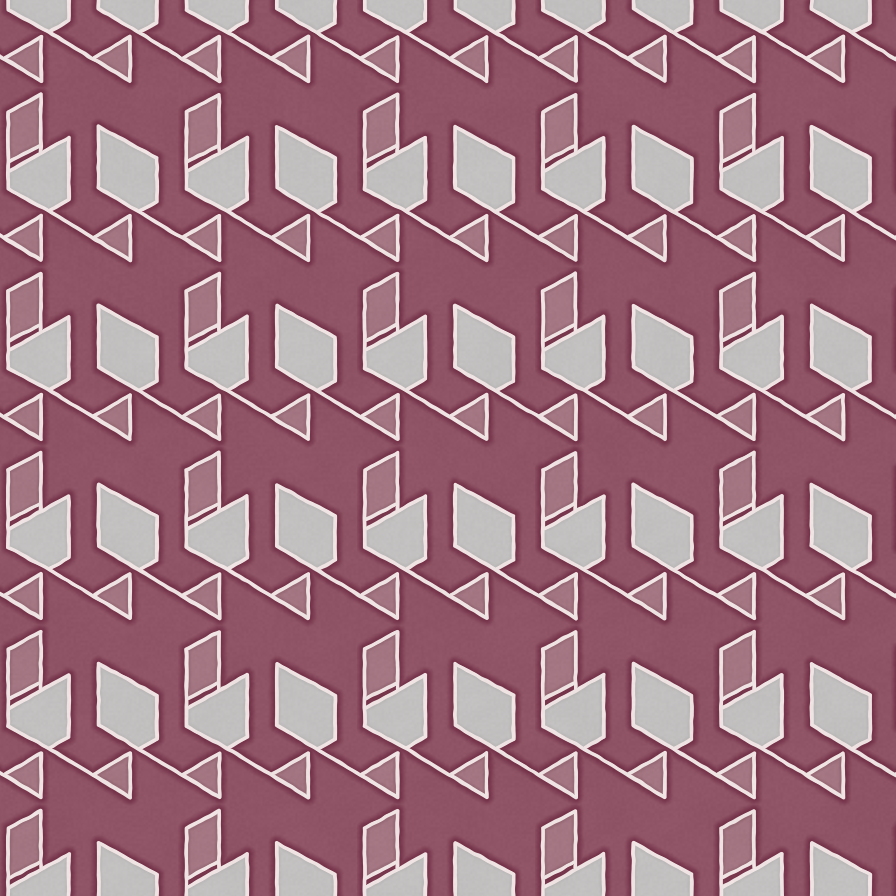
Write a WebGL 1 fragment shader that draws this pattern.

```glsl
precision highp float;

// Staggered geometric tiling on plum: grey pentagons, a pink flag and pink
// pennants on slanted stems, all outlined in pale ink with a soft dark halo.
// Signed polygon distances are merged over neighbouring cells of a 5 x 5 repeat.

uniform vec2 u_resolution;

const vec2 PERIOD = vec2(152.8, 153.5); // the canvas is 768 units wide

float hash(vec2 p) {
  return fract(sin(dot(p, vec2(127.1, 311.7))) * 4375.85);
}

float noise(vec2 p) {
  vec2 i = floor(p), f = fract(p);
  f = f * f * (3.0 - 2.0 * f);
  return mix(mix(hash(i), hash(i + vec2(1, 0)), f.x),
             mix(hash(i + vec2(0, 1)), hash(i + vec2(1, 1)), f.x), f.y);
}

float segment(vec2 p, vec2 a, vec2 b) {
  vec2 e = b - a, w = p - a;
  return length(w - e * clamp(dot(w, e) / max(dot(e, e), 1e-5), 0.0, 1.0));
}

// Accumulates one polygon edge: s.x is the distance, s.y the inside sign.
void addEdge(vec2 p, vec2 a, vec2 b, inout vec2 s) {
  vec2 e = b - a, w = p - a;
  s.x = min(s.x, segment(p, a, b));
  bvec3 c = bvec3(p.y >= a.y, p.y < b.y, e.x * w.y > e.y * w.x);
  if (all(c) || all(not(c))) s.y = -s.y;
}

// Repeated corners give quads and triangles.
float polygon(vec2 p, vec2 a, vec2 b, vec2 c, vec2 d, vec2 e) {
  vec2 s = vec2(1e4, 1.0);
  addEdge(p, a, b, s);
  addEdge(p, b, c, s);
  addEdge(p, c, d, s);
  addEdge(p, d, e, s);
  addEdge(p, e, a, s);
  return s.x * s.y;
}

// Triangle at the end of a stem; tip is its lower right corner.
float pennant(vec2 p, vec2 tip) {
  vec2 left = tip - vec2(31.5, 19.5);
  return polygon(p, tip, left, tip - vec2(0, 38), tip, tip);
}

// Distances of one motif: x grey fill, y pink fill, z ink lines.
vec3 motif(vec2 p) {
  float grey = min(
    polygon(p, vec2(7, 147), vec2(59, 118), vec2(59, 171), vec2(42, 181), vec2(7, 162)),
    polygon(p, vec2(84.5, 108.5), vec2(134.5, 135.5), vec2(134.5, 173),
            vec2(119, 181.5), vec2(84.5, 161)));
  float flag = polygon(p, vec2(7, 96), vec2(35, 81), vec2(35, 124.5), vec2(7, 139), vec2(7, 139));
  float pink = min(flag, min(pennant(p, vec2(111.5, 223)), pennant(p, vec2(188, 223))));

  float stems = min(segment(p, vec2(42, 181), vec2(111.5, 223)),
                    segment(p, vec2(119, 181.5), vec2(188, 223)));
  float posts = min(segment(p, vec2(7, 138), vec2(7, 147)),
                    segment(p, vec2(35, 124), vec2(35, 131)));
  float ink = min(min(abs(grey), abs(pink)), min(stems, posts));
  return vec3(grey, pink, ink);
}

void main() {
  vec2 uv = gl_FragCoord.xy / u_resolution;
  vec2 p = vec2(uv.x, 1.0 - uv.y) * 768.0;
  float aa = 768.0 / u_resolution.x * 0.6;

  // Slightly hand-drawn edges, then nearest shapes over adjacent cells.
  vec2 wobble = vec2(noise(p * 0.16), noise(p * 0.16 + 40.0)) - 0.5;
  vec2 start = vec2(0, 72);
  vec2 q = mod(p - start, PERIOD) + start + wobble * 0.8;
  vec3 d = vec3(1e4);
  for (int j = 0; j < 2; j++) {
    for (int i = 0; i < 2; i++) {
      d = min(d, motif(q + PERIOD * vec2(float(i), float(j))));
    }
  }

  // Plum ground with a halo darkening toward the lines.
  float halo = 1.0 - smoothstep(1.5, 8.5, d.z);
  vec3 color = mix(vec3(0.56, 0.33, 0.40), vec3(0.46, 0.20, 0.29), halo);

  // Fills, a little darker along their borders.
  float rim = 1.0 - smoothstep(1.5, 5.0, d.z);
  vec3 pinkFill = vec3(0.64, 0.46, 0.51) - 0.05 * rim;
  vec3 greyFill = vec3(0.76, 0.75, 0.75) - 0.03 * rim;
  color = mix(color, pinkFill, 1.0 - smoothstep(-aa, aa, d.y));
  color = mix(color, greyFill, 1.0 - smoothstep(-aa, aa, d.x));

  // Pale ink and faint paint grain.
  color = mix(color, vec3(0.94, 0.89, 0.89), 1.0 - smoothstep(-aa, aa, d.z - 1.6));
  color += (noise(p * 0.5) - 0.5) * 0.018 + (noise(p * 0.04) - 0.5) * 0.012;
  gl_FragColor = vec4(color, 1.0);
}
```
